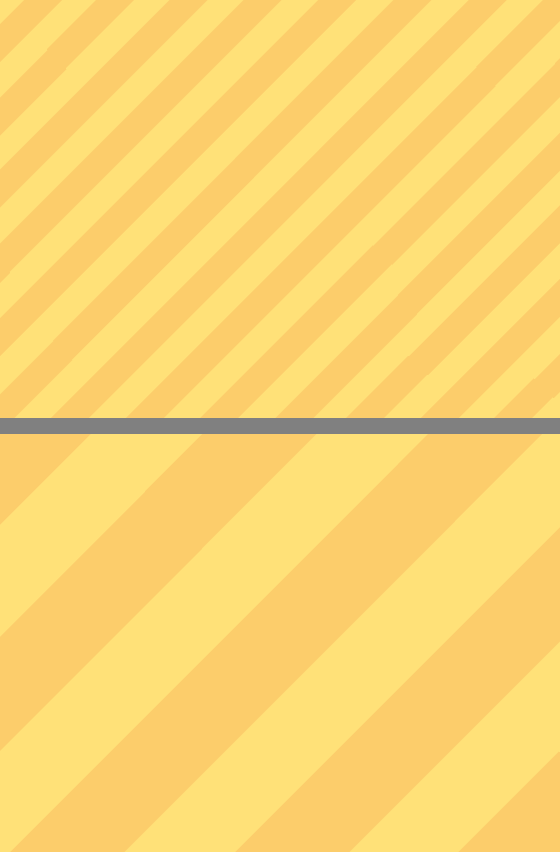
Top: the whole. Bottom: its middle third, enlarged.
A Shadertoy shader for this pattern:

```glsl
// Flat diagonal stripes rising to the right in two warm yellows.
// Each stripe is a band distance around a repeated centre line; a slow drift
// and a few small sideways jogs at cross seams make the ruling imperfect.

#define PERIOD       0.1779   // stripe spacing along an edge, in canvas heights
#define FIRST_EDGE   0.0523   // start of the first band from the top left corner
#define BAND_SHARE   0.512    // part of each period that is the darker band
#define DRIFT        0.0035   // slow variation in spacing
#define JOG          0.0090   // range of the sideways steps
#define JOG_CHANCE   0.45     // share of segments that are displaced
#define SEGMENT      0.87     // distance between seams along a stripe
#define BAND_COLOR   vec3(0.988, 0.804, 0.420)
#define GROUND_COLOR vec3(1.000, 0.882, 0.471)

const float TAU = 6.2831853;

float hash(vec2 p) {
    vec3 q = fract(vec3(p.xyx) * 0.1031);
    q += dot(q, q.yzx + 33.33);
    return fract((q.x + q.y) * q.z);
}

// Sideways step of one stripe segment; zero for most segments.
float segmentJog(float stripe, float along) {
    float segment = floor(along / SEGMENT + hash(vec2(stripe, 7.0)));
    vec2 id = vec2(stripe + 3.0, segment + 19.0);
    float displaced = step(hash(id), JOG_CHANCE);
    return displaced * JOG * (hash(id + 41.0) - 0.5);
}

// Signed perpendicular distance to the nearest band, negative inside.
float bandDistance(vec2 p) {
    float across = p.x + 1.0 - p.y;
    float along = p.x + p.y;
    float halfBand = 0.5 * BAND_SHARE * PERIOD;
    float firstCentre = FIRST_EDGE + halfBand;

    float stripe = round((across - firstCentre) / PERIOD);
    float centre = firstCentre + stripe * PERIOD;
    centre -= DRIFT * cos(TAU * (stripe - 3.0) / 9.0);
    centre += segmentJog(stripe, along);

    return (abs(across - centre) - halfBand) * inversesqrt(2.0);
}

void mainImage(out vec4 fragColor, in vec2 fragCoord) {
    vec2 p = fragCoord / iResolution.y;

    // One-pixel edge smoothing
    float coverage = clamp(0.5 - bandDistance(p) * iResolution.y, 0.0, 1.0);
    fragColor = vec4(mix(GROUND_COLOR, BAND_COLOR, coverage), 1.0);
}
```
